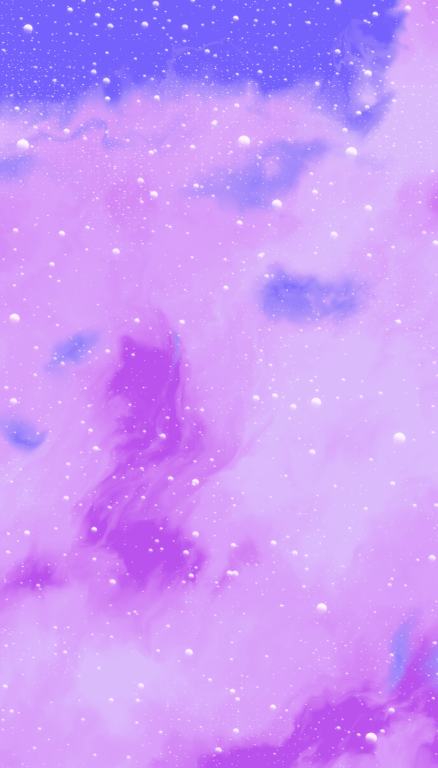
Give the GLSL for this background, as a Shadertoy shader.

```glsl
#define BLUE vec3(.46, .38, .99)
#define VIOLET vec3(.64, .54, .98)
#define MAGENTA vec3(.73, .32, .93)
#define ORCHID vec3(.82, .51, .96)
#define PINK vec3(.85, .62, .98)
#define PALE vec3(.86, .73, .99)
#define FOAM vec3(1., .95, 1.)
#define WARP .16
#define CURL .035
#define WISPS .55
#define BUBBLE_SIZE .15
#define BUBBLE_LAYERS 5

float hash(vec2 p) {
    return fract(sin(dot(p, vec2(127.1, 311.7))) * 43758.5453);
}

float noise(vec2 p) {
    vec2 i = floor(p), f = fract(p);
    f = f * f * (3. - 2. * f);
    return mix(mix(hash(i), hash(i + vec2(1, 0)), f.x),
               mix(hash(i + vec2(0, 1)), hash(i + 1.), f.x), f.y);
}

// Long axis of what is drawn in the turned frame points along angle a
mat2 rotate(float a) {
    return mat2(cos(a), -sin(a), sin(a), cos(a));
}

float fbm(vec2 p) {
    float sum = 0., amp = .5;
    for (int i = 0; i < 5; i++) {
        sum += amp * noise(p);
        p = rotate(.6) * p * 2.03 + 5.3;
        amp *= .5;
    }
    return sum;
}

float softBlob(vec2 p, vec2 center, vec2 radius, float angle) {
    vec2 d = rotate(angle) * (p - center) / radius;
    return exp(-dot(d, d));
}

// Pink clouds, from deep magenta to pale lilac
vec3 cloudColor(vec2 w, float wisps) {
    float light = .53 + .5 * (fbm(w * 6. + 3.) - .48);
    light += .24 * softBlob(w, vec2(.12, .1), vec2(.2, .09), .3);
    light += .13 * softBlob(w, vec2(.46, .42), vec2(.13, .2), 0.);
    light += .14 * softBlob(w, vec2(.04, .85), vec2(.1, .05), 0.);
    light += .1 * softBlob(w, vec2(.56, .88), vec2(.08, .1), 0.);

    float shade = .16 * softBlob(w, vec2(.2, .4), vec2(.22, .13), 1.);
    shade += .22 * softBlob(w, vec2(.14, .42), vec2(.1, .04), 1.2);
    shade += .28 * softBlob(w, vec2(.23, .28), vec2(.13, .04), -.5);
    shade += .25 * softBlob(w, vec2(.22, .51), vec2(.09, .025), 1.2);
    shade += .42 * softBlob(w, vec2(.53, .07), vec2(.17, .07), .5);
    shade += .36 * softBlob(w, vec2(.34, 0.), vec2(.15, .05), .2);
    shade += .25 * softBlob(w, vec2(.02, .22), vec2(.08, .025), .3);
    shade += .2 * softBlob(w, vec2(.57, .73), vec2(.04, .03), 0.);
    light -= shade * (1. - 2.2 * wisps);
    light += WISPS * wisps * (.6 + 1.5 * shade);

    vec3 col = mix(MAGENTA, ORCHID, smoothstep(.1, .34, light));
    col = mix(col, PINK, smoothstep(.3, .5, light));
    return mix(col, PALE, smoothstep(.49, .73, light));
}

// Share of blue: open area at the top and ragged gaps in the clouds
float blueAmount(vec2 w, float wisps) {
    float bump = (w.x - .24) / .07;
    float line = .855 + .045 * exp(-bump * bump) + .2 * smoothstep(.47, .59, w.x);
    float blue = smoothstep(-.04, .04, w.y - line + .06 * wisps);
    float veil = 1. - smoothstep(0., .04, abs(fbm(w * 8. + 9.) - .5));
    blue *= 1. - .28 * veil * (1. - smoothstep(.03, .14, w.y - line));

    float gaps = .55 * softBlob(w, vec2(.38, .79), vec2(.1, .025), .1);
    gaps += .4 * softBlob(w, vec2(.03, .765), vec2(.06, .03), 0.);
    gaps += .35 * softBlob(w, vec2(.24, .88), vec2(.07, .035), .2);
    gaps += .3 * softBlob(w, vec2(.14, .82), vec2(.12, .012), .1);
    gaps += .65 * softBlob(w, vec2(.41, .635), vec2(.04, .035), -.3);
    gaps += .65 * softBlob(w, vec2(.065, .53), vec2(.04, .025), 1.2);
    gaps += .65 * softBlob(w, vec2(0., .42), vec2(.02, .04), 0.);
    gaps += .65 * softBlob(w, vec2(.228, .545), vec2(.04, .01), 1.1);
    gaps += .6 * softBlob(w, vec2(.49, .14), vec2(.05, .014), 1.2);
    gaps += .65 * softBlob(w, vec2(.56, .125), vec2(.035, .03), 0.);
    return clamp(blue + gaps * (1. - 2.5 * wisps), 0., 1.);
}

// One scattered bubble per cell, lit from above
vec3 addBubbles(vec3 col, vec2 p, float cells, float opacity) {
    vec2 id = floor(p * cells);
    float crowd = smoothstep(.62, .9, id.y / cells);
    float clump = .25 + 1.5 * smoothstep(.25, .8, noise(id / cells * 11. + cells));
    if (hash(id + cells) > mix(.19, .55, crowd) * clump) return col;
    vec2 center = (id + .2 + .6 * vec2(hash(id + 3.7), hash(id + 8.1))) / cells;
    float grade = hash(id + 5.9);
    float r = BUBBLE_SIZE / cells * mix(.4, 1., grade * grade * grade);
    vec2 d = p - center;
    float dist = length(d), px = 1. / iResolution.y;
    float disc = 1. - smoothstep(r - px, r + px, dist);
    float lit = mix(.2, 1., smoothstep(-.7, .5, d.y / r + .3 * d.x / r));
    float halo = .25 * exp(-dist * dist / (r * r));
    return mix(col, FOAM, opacity * max(disc * lit, halo));
}

void mainImage(out vec4 fragColor, in vec2 fragCoord) {
    vec2 p = fragCoord / iResolution.y;

    // Swirl the domain at two scales for a fluid look
    vec2 q = vec2(fbm(p * 4.), fbm(p * 4. + 7.)) - .48;
    vec2 w = p + WARP * (vec2(fbm(p * 5. + 3. * q), fbm(p * 5. + 3. * q + 4.)) - .48);
    w += CURL * (vec2(fbm(w * 17.), fbm(w * 17. + 6.)) - .48);

    // Streaks rise to the right; fine filaments ride on broad ones
    vec2 along = rotate(.95) * w;
    float wisps = .6 * fbm(along * vec2(6., 18.)) + .4 * fbm(along * vec2(18., 46.)) - .48;

    float blue = blueAmount(w, wisps);
    vec3 col = mix(cloudColor(w, wisps), VIOLET, smoothstep(.05, .6, blue));
    col = mix(col, BLUE, smoothstep(.5, .95, blue));

    for (int i = 0; i < BUBBLE_LAYERS; i++) {
        float layer = float(i);
        col = addBubbles(col, p, 18. * pow(1.7, layer), 1. - .11 * layer);
    }
    fragColor = vec4(col, 1.);
}
```
